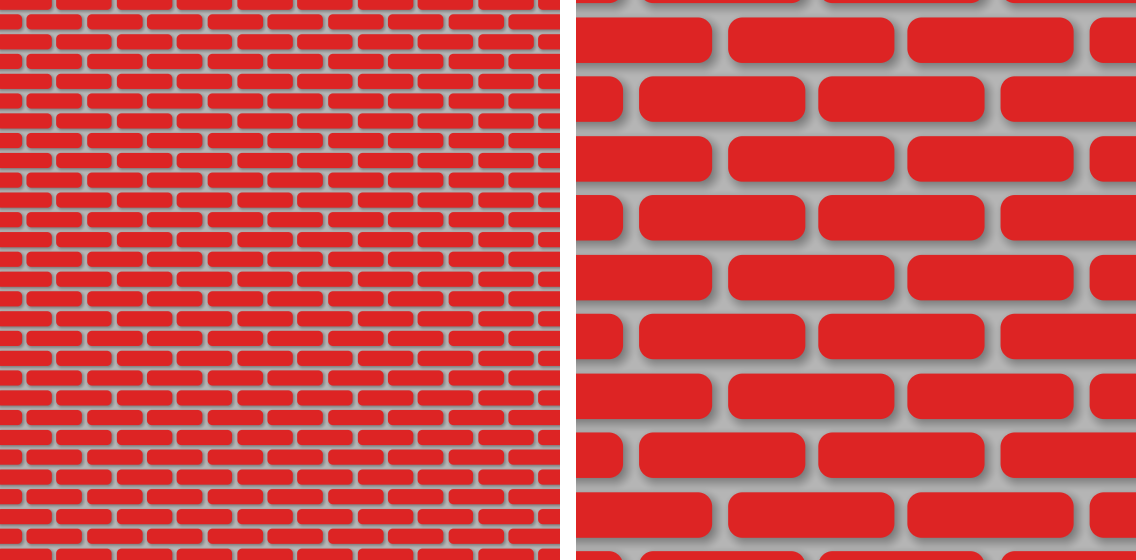
Left: the whole. Right: its middle third, enlarged.
Give the GLSL for this pattern, as a WebGL 1 fragment shader.

```glsl
precision highp float;

uniform vec2 u_resolution;

// All lengths are fractions of the canvas, with y measured downwards.
const vec2 PITCH = vec2(0.10758, 0.03533);
const vec2 FIRST_CENTRE = vec2(0.04216, 0.00397);
const vec2 STAGGER = vec2(0.05456, -0.0003);
const float PAIR_NUDGE = 0.0009;
const vec2 BRICK_HALF = vec2(0.04948, 0.01354);
const float CORNER_RADIUS = 0.0085;

const vec2 SHADOW_OFFSET = vec2(0.0024, 0.0026);
const float SHADOW_BLUR = 0.0062;
const float SHADOW_STRENGTH = 0.36;

const vec3 BRICK_COLOUR = vec3(0.867, 0.141, 0.141);
const vec3 MORTAR_COLOUR = vec3(0.71);

float roundedBox(vec2 p, vec2 halfSize, float radius) {
  vec2 q = abs(p) - halfSize + radius;
  return length(max(q, 0.0)) + min(max(q.x, q.y), 0.0) - radius;
}

// Alternate rows are staggered and alternate bricks sit slightly to the right.
vec2 brickCentre(float column, float row) {
  float nudge = PAIR_NUDGE * (1.0 - mod(row + column, 2.0));
  return FIRST_CENTRE + PITCH * vec2(column, row)
       + STAGGER * mod(row, 2.0) + vec2(nudge, 0.0);
}

float nearestColumn(float x, float row) {
  float start = FIRST_CENTRE.x + STAGGER.x * mod(row, 2.0);
  return floor((x - start) / PITCH.x + 0.5);
}

float softShadow(float distanceToCaster, float blur) {
  return 1.0 - smoothstep(-blur, blur, distanceToCaster);
}

vec3 brickWall(vec2 p, float pixel) {
  float nearestRow = floor((p.y - FIRST_CENTRE.y) / PITCH.y + 0.5);
  float brickDistance = 1.0;
  float light = 1.0;

  // Nearby bricks give the closest edge and the combined shadow.
  for (int j = -1; j <= 1; j++) {
    float row = nearestRow + float(j);
    float middle = nearestColumn(p.x, row);
    for (int i = -1; i <= 1; i++) {
      vec2 local = p - brickCentre(middle + float(i), row);
      float edge = roundedBox(local, BRICK_HALF, CORNER_RADIUS);
      float caster = roundedBox(local - SHADOW_OFFSET, BRICK_HALF, CORNER_RADIUS);
      brickDistance = min(brickDistance, edge);
      light *= 1.0 - SHADOW_STRENGTH * softShadow(caster, SHADOW_BLUR);
    }
  }

  float coverage = clamp(0.5 - brickDistance / pixel, 0.0, 1.0);
  return mix(MORTAR_COLOUR * light, BRICK_COLOUR, coverage);
}

void main() {
  vec2 uv = gl_FragCoord.xy / u_resolution;
  float pixel = 1.0 / min(u_resolution.x, u_resolution.y);
  gl_FragColor = vec4(brickWall(vec2(uv.x, 1.0 - uv.y), pixel), 1.0);
}
```
